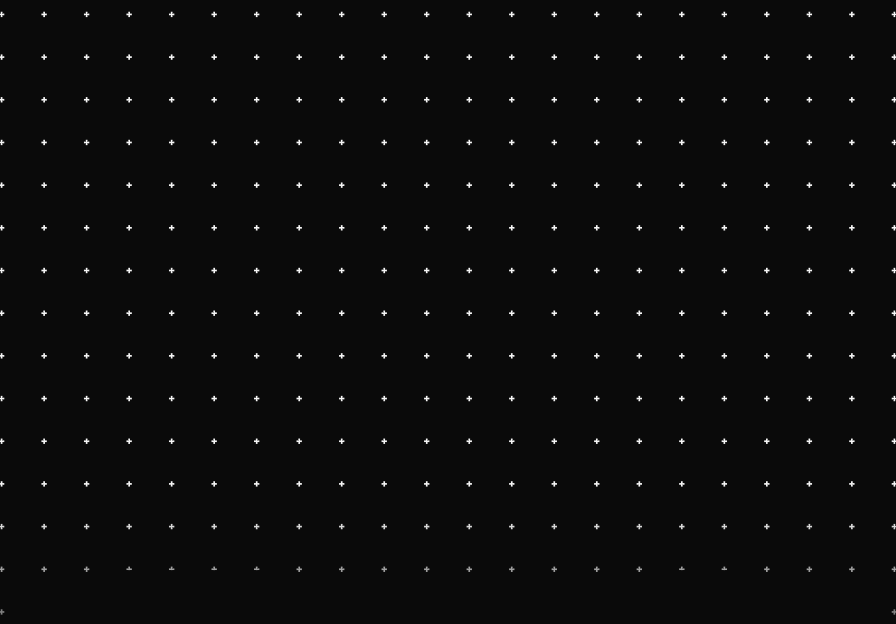
Write a Shadertoy shader that draws this pattern.

```glsl
// Grid of small white plus marks on near-black, worn away along the bottom edge.
#define COLUMNS 22.0
#define LAST_ROW 14.0
#define PITCH vec2(0.06813, 0.0684)
#define TOP_MARGIN 0.0231
#define ARM_LENGTH 0.0043
#define ARM_HALF_WIDTH 0.00135
#define FADE_START 11.0
#define FADE_LEVEL 0.5
#define GROUND vec3(0.04)
#define INK vec3(0.97)

// Share of a pixel of size px, centred at x, that lies inside [-halfSize, halfSize].
float coverage(float x, float halfSize, float px) {
    float lo = max(x - 0.5 * px, -halfSize);
    float hi = min(x + 0.5 * px, halfSize);
    return max(hi - lo, 0.0) / px;
}

float bar(vec2 p, vec2 halfSize, float px) {
    return coverage(p.x, halfSize.x, px) * coverage(p.y, halfSize.y, px);
}

float plusMark(vec2 p, float px) {
    vec2 size = vec2(ARM_LENGTH, ARM_HALF_WIDTH);
    return max(bar(p, size, px), bar(p, size.yx, px));
}

// Brightness left in a mark; q.y points down the canvas.
float wear(vec2 cell, vec2 q, float px) {
    float tone = mix(1.0, FADE_LEVEL, smoothstep(FADE_START, LAST_ROW, cell.y));

    // The last row survives only at its two ends.
    float fromCentre = abs(cell.x - 0.5 * (COLUMNS - 1.0));
    if (cell.y > LAST_ROW - 0.5 && fromCentre < 0.5 * COLUMNS - 1.0) return 0.0;

    // Two groups in the row above lose their lower arm.
    bool clipped = abs(cell.x - 4.5) < 2.0 || abs(cell.x - 16.5) < 1.0;
    if (clipped && abs(cell.y - LAST_ROW + 1.0) < 0.5)
        tone *= clamp((ARM_HALF_WIDTH - q.y) / px + 0.5, 0.0, 1.0);
    return tone;
}

void mainImage(out vec4 fragColor, in vec2 fragCoord) {
    // Canvas height is one unit; x is centred and y runs down from the top.
    float px = 1.0 / iResolution.y;
    vec2 p = vec2(fragCoord.x - 0.5 * iResolution.x, iResolution.y - fragCoord.y) * px;

    vec2 grid = (p - vec2(0.0, TOP_MARGIN)) / PITCH;
    grid.x += 0.5 * (COLUMNS - 1.0);
    vec2 cell = floor(grid + 0.5);
    vec2 q = (grid - cell) * PITCH;

    float ink = plusMark(q, px) * wear(cell, q, px);
    fragColor = vec4(mix(GROUND, INK, ink), 1.0);
}
```
